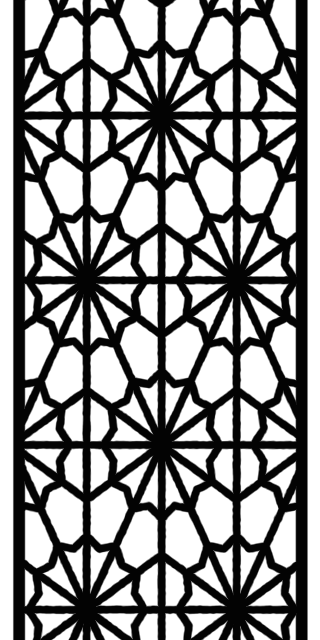
Write a Shadertoy shader that draws this pattern.

```glsl
// Black lattice screen of twelve-pointed star rosettes between two upright rails

const float STRETCH = 1.268;  // vertical stretch of the triangular grid
const vec2 CELL = vec2(1.0, 1.7320508 * STRETCH);

float hash(vec2 p) {
    return fract(sin(dot(p, vec2(127.1, 311.7))) * 43758.5453);
}

float noise(vec2 p) {
    vec2 i = floor(p), f = fract(p);
    f = f * f * (3.0 - 2.0 * f);
    return mix(mix(hash(i), hash(i + vec2(1, 0)), f.x),
               mix(hash(i + vec2(0, 1)), hash(i + vec2(1, 1)), f.x), f.y);
}

float segment(vec2 p, vec2 a, vec2 b) {
    vec2 ab = b - a;
    return length(p - a - ab * clamp(dot(p - a, ab) / dot(ab, ab), 0.0, 1.0));
}

// Offset from the nearest star centre on the staggered grid
vec2 nearestStar(vec2 p) {
    vec2 a = mod(p + 0.5 * CELL, CELL) - 0.5 * CELL;
    vec2 b = mod(p, CELL) - 0.5 * CELL;
    vec2 squash = vec2(1.0, 1.0 / STRETCH);
    return length(a * squash) < length(b * squash) ? a : b;
}

// Corner of the zigzag ring: even corners lie on spokes, odd ones dip inward
vec2 starCorner(int k) {
    float angle = radians(15.0 * float(k));
    float radius = k % 2 == 0 ? 0.388 : 0.331;
    return radius * vec2(cos(angle), STRETCH * sin(angle));
}

float latticeDistance(vec2 p) {
    // Uprights run through the stars and halfway between them
    float d = abs(fract(2.0 * p.x + 0.5) - 0.5) * 0.5;
    vec2 q = abs(nearestStar(p));
    for (int k = 0; k <= 6; k++) {
        vec2 corner = starCorner(k);
        if (k % 2 == 0) d = min(d, segment(q, vec2(0), corner * 3.0));
        if (k < 6) d = min(d, segment(q, corner, starCorner(k + 1)));
    }
    return d - 0.026;
}

void mainImage(out vec4 fragColor, in vec2 fragCoord) {
    // One unit is the spacing between neighbouring stars
    vec2 p = fragCoord / iResolution.xy * vec2(2.1333, 4.2667);
    float pixel = 2.1333 / iResolution.x;

    // Lattice with slightly rough cut edges
    float d = latticeDistance(p - vec2(1.0778, 1.3));
    d += (noise(p * 45.0) - 0.5) * 0.005;

    // Side rails, with empty margins beyond them
    float rail = abs(p.x - 1.0694) - 0.9417;
    d = min(max(d, rail), abs(rail) - 0.039);

    float ink = 1.0 - smoothstep(-pixel, pixel, d);
    fragColor = vec4(mix(vec3(1.0), vec3(0.01), ink), 1.0);
}
```
